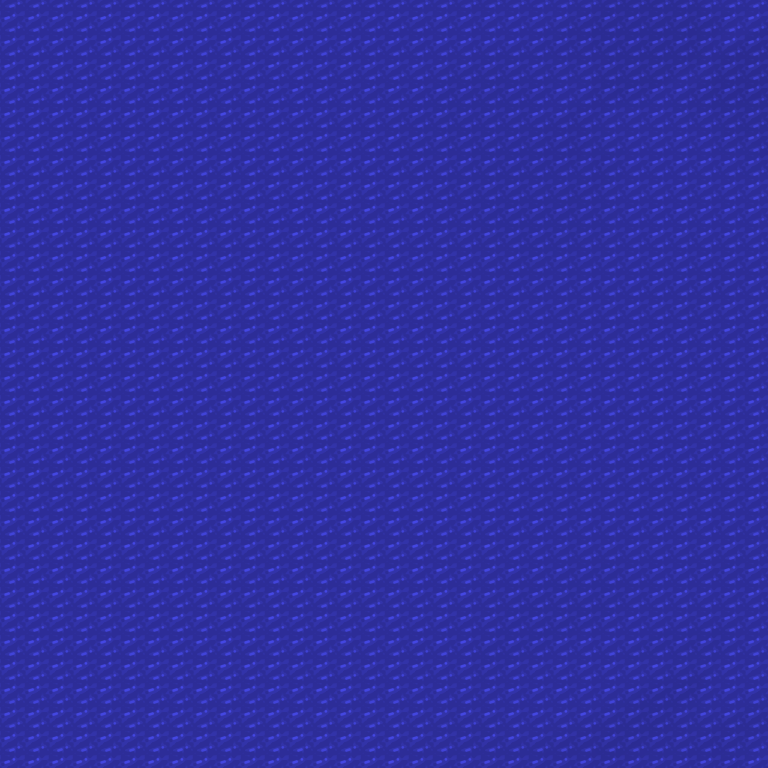
This texture is drawn by a Shadertoy shader. Its source:

```glsl
// Deep blue woven cloth: a small square tile repeated across and down.
// Each tile holds shallow ridges, fine thread grain and two staggered rows of
// small glints, built from distances and hashed noise, with faint broad wear.

const float REPEATS = 32.0;            // tiles across and down
const float GRAIN_CELLS = 8.0;         // thread grain cells per tile side
const float DASH_HALF_LENGTH = 0.065;  // in tile units
const float GLINT_RADIUS = 0.022;      // in tile units
const float GLINT_SOFTNESS = 0.065;    // in tile units
const float GLINT_VARIATION = 0.08;    // strength change between tiles
const vec2 DASH_SLOPE = vec2(3.0, 1.0);
const vec2 FIRST_DASH = vec2(0.30, 0.25);
const vec2 DOT_OFFSET = vec2(0.28, 0.11);  // from a dash to its dot
const vec2 ROW_OFFSET = vec2(0.20, 0.50);  // from one row to the next
const float WEAR_SCALE = 7.0;          // wear blotches across the canvas
const float WEAR_DEPTH = 0.045;        // darkening where worn

const vec3 BASE_BLUE   = vec3(0.176, 0.178, 0.597);
const vec3 THREAD_BLUE = vec3(0.198, 0.201, 0.662);
const vec3 GLINT_BLUE  = vec3(0.268, 0.280, 0.895);

float hash(vec2 p) {
    vec3 q = fract(vec3(p.xyx) * 0.1031);
    q += dot(q, q.yzx + 33.33);
    return fract((q.x + q.y) * q.z);
}

// Value noise that wraps after the given number of cells.
float wrappedNoise(vec2 p, float period) {
    vec2 cell = floor(p);
    vec2 f = fract(p);
    f = f * f * (3.0 - 2.0 * f);
    vec2 a = mod(cell, period);
    vec2 b = mod(cell + 1.0, period);
    return mix(mix(hash(a), hash(vec2(b.x, a.y)), f.x),
               mix(hash(vec2(a.x, b.y)), hash(b), f.x), f.y);
}

// Distance to a short slanted dash, wrapped around the tile edges.
float dashDistance(vec2 p, vec2 center, float halfLength) {
    vec2 d = fract(p - center + 0.5) - 0.5;
    vec2 along = normalize(DASH_SLOPE);
    return length(d - along * clamp(dot(d, along), -halfLength, halfLength));
}

// Two rows per tile, each with a dash followed by a dot.
float glints(vec2 p, float softness) {
    float light = 0.0;
    for (int i = 0; i < 4; i++) {
        float isDot = float(i % 2);
        float row = float(i / 2);
        vec2 center = FIRST_DASH + row * ROW_OFFSET + isDot * DOT_OFFSET;
        float d = dashDistance(p, center, DASH_HALF_LENGTH * (1.0 - isDot));
        float spot = 1.0 - smoothstep(GLINT_RADIUS, GLINT_RADIUS + softness, d);
        light = max(light, spot * (1.0 - 0.15 * row));
    }
    return light;
}

void mainImage(out vec4 fragColor, in vec2 fragCoord) {
    vec2 uv = fragCoord / iResolution.xy;
    vec2 p = uv * REPEATS;
    float pixel = REPEATS / min(iResolution.x, iResolution.y);

    // Thread grain gathered on ridges that rise to the right
    float ridge = 0.5 + 0.5 * cos(6.28319 * (2.0 * p.y - p.x));
    float grain = wrappedNoise(p * GRAIN_CELLS, GRAIN_CELLS);
    float thread = smoothstep(0.54, 0.72, 0.7 * grain + 0.3 * ridge);
    vec3 color = mix(BASE_BLUE, THREAD_BLUE, thread);

    // Small bright glints, slightly uneven from tile to tile
    float strength = 1.0 - GLINT_VARIATION * hash(floor(p) + 17.0);
    float light = glints(p, max(GLINT_SOFTNESS, pixel));
    color = mix(color, GLINT_BLUE, light * strength);

    // Broad slanted wear, strongest toward the right corners
    vec2 q = vec2(uv.x, 2.0 * uv.y - uv.x) * WEAR_SCALE;
    float blotch = 0.65 * wrappedNoise(q + 40.0, 256.0)
                 + 0.35 * wrappedNoise(q * 2.7 + 80.0, 256.0);
    float corner = smoothstep(0.35, 1.0, uv.x) * smoothstep(0.05, 0.45, abs(uv.y - 0.45));
    color *= 1.0 - WEAR_DEPTH * corner * smoothstep(0.25, 0.75, blotch);

    fragColor = vec4(color, 1.0);
}
```
